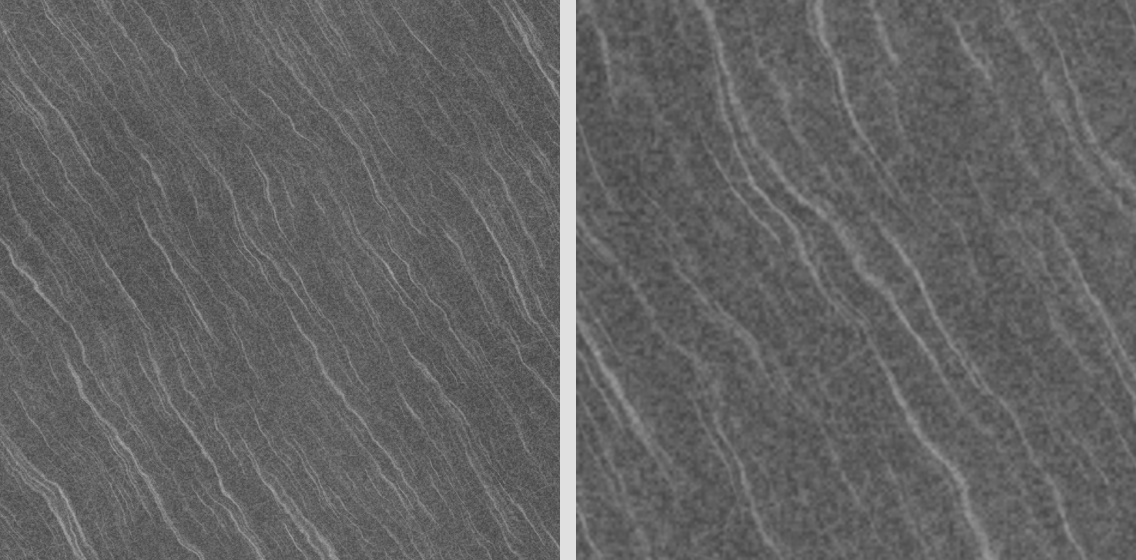
Left, the full canvas; right, a detail of the centre.
Give the GLSL for this texture, as a WebGL 1 fragment shader.

```glsl
precision highp float;

uniform vec2 u_resolution;

// Tones
const float BASE_TONE = 0.350;
const float SHADE_DEPTH = 0.065;
const float GRAIN_DEPTH = 0.088;
const float GLOW_LIMIT = 0.40;

// Ridge direction, pointing down to the right
const float RIDGE_ANGLE = 0.565;

// Cell size (across, along), half width and brightness of each ridge family
const vec2 MAJOR_CELL = vec2(0.068, 0.36);
const vec2 MEDIUM_CELL = vec2(0.036, 0.17);
const vec2 MINOR_CELL = vec2(0.021, 0.075);
const vec2 HAIR_CELL = vec2(0.022, 0.055);
const float MAJOR_WIDTH = 0.0025;
const float MEDIUM_WIDTH = 0.0018;
const float MINOR_WIDTH = 0.0014;
const float HAIR_WIDTH = 0.0012;
const float MAJOR_GAIN = 0.27;
const float MEDIUM_GAIN = 0.20;
const float MINOR_GAIN = 0.13;
const float HAIR_GAIN = 0.075;

float hash(vec2 p) {
  vec3 q = fract(p.xyx * 0.1031);
  q += dot(q, q.yzx + 33.33);
  return fract((q.x + q.y) * q.z);
}

float noise(vec2 p) {
  vec2 cell = floor(p);
  vec2 f = fract(p);
  f = f * f * (3.0 - 2.0 * f);
  float low = mix(hash(cell), hash(cell + vec2(1.0, 0.0)), f.x);
  float high = mix(hash(cell + vec2(0.0, 1.0)), hash(cell + 1.0), f.x);
  return mix(low, high, f.y);
}

vec2 rotate(vec2 p, float angle) {
  float c = cos(angle);
  float s = sin(angle);
  return vec2(c * p.x + s * p.y, c * p.y - s * p.x);
}

// Bends straight strands into jagged cracks
float wander(vec2 p) {
  return (noise(p * 7.0) - 0.5) * 0.030
       + (noise(p * 34.0 + 17.0) - 0.5) * 0.010
       + (noise(p * 95.0 + 41.0) - 0.5) * 0.0032;
}

// Scattered tapering strands along y, each with a soft skirt on one side
float strands(vec2 p, vec2 size, float width, float seed) {
  vec2 home = floor(p / size);
  float sum = 0.0;
  for (int j = -1; j <= 1; j++) {
    for (int i = -1; i <= 1; i++) {
      vec2 id = home + vec2(float(i), float(j));
      vec2 key = id + seed;
      vec2 jitter = vec2(hash(key), hash(key + 57.3));
      vec2 d = p - (id + jitter) * size;
      float reach = size.y * mix(0.45, 0.95, hash(key + 113.7));
      float tilt = (hash(key + 171.1) - 0.5) * 0.16;
      float strength = hash(key + 219.9);
      float side = hash(key + 307.7) < 0.35 ? -1.0 : 1.0;
      float taper = 1.0 - smoothstep(0.3, 1.0, abs(d.y) / reach);
      float w = width * mix(0.55, 1.0, taper);
      float x = (d.x - tilt * d.y) * side;
      float core = exp(-x * x / (w * w));
      float skirt = smoothstep(0.0, w, x) * exp(-x / (3.0 * w));
      sum += (core + 0.3 * skirt) * taper * mix(0.2, 1.0, strength * strength);
    }
  }
  return sum;
}

void main() {
  vec2 p = gl_FragCoord.xy / u_resolution.y;
  vec2 q = rotate(p, RIDGE_ANGLE);
  q.x += wander(p);

  // Ridges, slightly uneven along their length
  float fray = mix(0.7, 1.25, noise(q * vec2(80.0, 30.0) + 5.0));
  float cluster = mix(0.5, 1.4, noise(p * 5.0 + 23.0));
  float ridges = MAJOR_GAIN * strands(q, MAJOR_CELL, MAJOR_WIDTH, 11.0);
  ridges += MEDIUM_GAIN * strands(q, MEDIUM_CELL, MEDIUM_WIDTH, 431.0);
  ridges += MINOR_GAIN * cluster * strands(q, MINOR_CELL, MINOR_WIDTH, 877.0);
  ridges *= fray;

  // Faint web of hairs crossing the ridges
  float web = 0.0;
  for (int k = 0; k < 3; k++) {
    float turn = 0.7 + 0.75 * float(k);
    vec2 h = rotate(q, turn);
    h.x += (noise(p * 42.0 + 9.0 * turn) - 0.5) * 0.012;
    web += strands(h, HAIR_CELL, HAIR_WIDTH, 1300.0 + 211.0 * float(k));
  }
  web *= HAIR_GAIN * mix(0.2, 1.0, noise(p * 4.0 + 71.0));

  // Broad shading and fine grain
  float shade = (0.65 * noise(p * 3.2 + 3.0) + 0.35 * noise(p * 9.0 + 31.0) - 0.5) * SHADE_DEPTH;
  float grain = (noise(p * 300.0) + noise(p * 467.0 + 89.0) - 1.0) * GRAIN_DEPTH;

  float glow = GLOW_LIMIT * (1.0 - exp(-(ridges + web) / GLOW_LIMIT));
  gl_FragColor = vec4(vec3(BASE_TONE + shade + grain + glow), 1.0);
}
```
